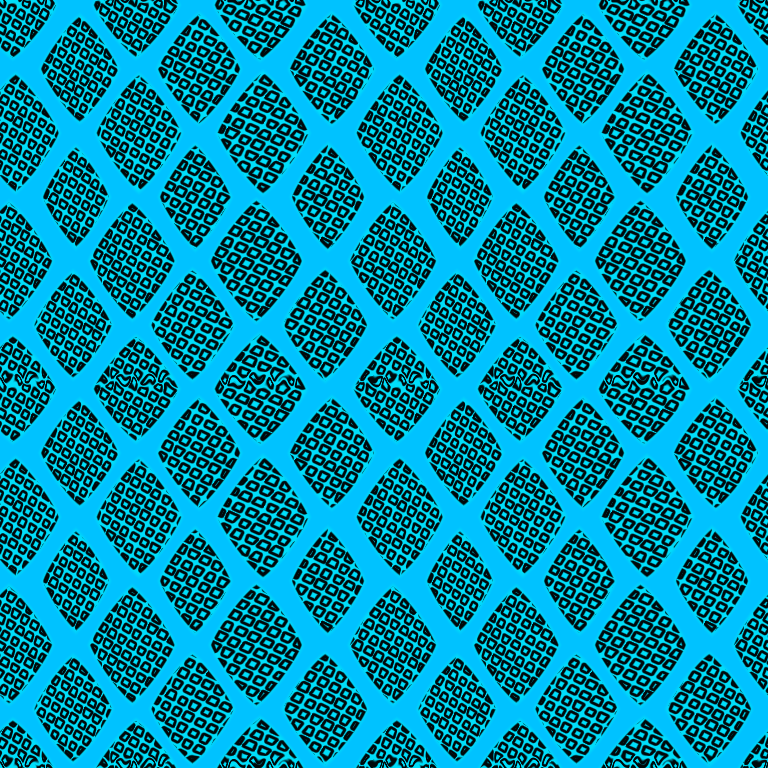
This pattern is drawn by a WebGL 1 fragment shader. Its source:

```glsl
precision highp float;
// Reptile-skin weave: staggered diamonds on blue, each filled with small tilted ring scales.

uniform vec2 u_resolution;

const float TAU = 6.28319;
const float REPEATS = 2.0;
const vec2 SCALE_AXIS = vec2(28.0, 15.0);  // integer axis keeps the scales periodic
const vec3 BLUE = vec3(0.0, 0.76, 1.0);
const vec3 CYAN = vec3(0.0, 0.87, 0.98);
const vec3 INK = vec3(0.0, 0.03, 0.04);

float hash(vec2 p) {
  return fract(sin(dot(p, vec2(12.9898, 78.233))) * 43758.5453);
}

float wave(float x, float peak) {
  return cos(TAU * (x - peak));
}

float roundedBox(vec2 p, vec2 halfSize, float radius) {
  vec2 q = abs(p) - halfSize + radius;
  return length(max(q, 0.0)) + min(max(q.x, q.y), 0.0) - radius;
}

// Approximate distance to a diamond with slightly bowed sides.
float bowedDiamond(vec2 p, vec2 halfSize) {
  vec2 q = pow(abs(p) / halfSize + 0.0001, vec2(1.18));
  float norm = pow(q.x + q.y, 1.0 / 1.18);
  return (norm - 1.0) * halfSize.x * halfSize.y / length(halfSize);
}

// Nearest diamond of two interleaved 3 by 3 grids; odd = 0 or 1 picks the grid.
float diamondGrid(vec2 p, float odd) {
  vec2 origin = vec2(0.026, 0.013) + odd / 6.0;
  vec2 center = origin + floor((p - origin) * 3.0 + 0.5) / 3.0;
  float across = wave(center.x, 0.73);
  float down = wave(center.y, 0.513);
  vec2 halfSize = mix(
    vec2(0.113, 0.147 + 0.010 * down),
    vec2(0.100 - 0.010 * down, 0.137 - 0.005 * down), odd);
  halfSize += vec2(0.005, 0.004) * across;
  center.x += 0.013 * wave(center.x, 0.1) + 0.010 * sin(TAU * center.y) - 0.005;
  return bowedDiamond(p - center, halfSize);
}

// Stretches scales across one column and scrambles them along the tile seam.
vec2 warpScales(vec2 p) {
  float seam = fract(p.y + 0.51) - 0.5;
  float wear = exp(-seam * seam / 0.0003);
  vec2 wobble = vec2(sin(TAU * 17.0 * p.x), cos(TAU * 23.0 * p.x));
  p.x -= 0.03 * sin(TAU * (p.x - 0.677));
  return p + 0.009 * wear * wobble;
}

// Distance to an uneven rounded scale, in units of the scale spacing.
float scaleGrid(vec2 p) {
  vec2 a = SCALE_AXIS;
  vec2 grid = vec2(dot(a, p), dot(vec2(-a.y, a.x), p));
  vec2 id = floor(grid);
  vec2 local = grid - id - 0.5;
  vec2 label = mod(vec2(a.x * id.x - a.y * id.y, a.y * id.x + a.x * id.y), dot(a, a));
  vec2 vary = vec2(hash(label), hash(label + 17.0)) - 0.5;
  float taper = hash(label + 41.0) - 0.5;
  local += 0.07 * vary.yx;
  local.x *= 1.0 + 1.1 * taper * local.y;
  return roundedBox(local, vec2(0.31, 0.30) + 0.08 * vary, 0.12);
}

void main() {
  vec2 uv = gl_FragCoord.xy / u_resolution;
  vec2 p = vec2(uv.x, 1.0 - uv.y) * REPEATS;  // y runs downward

  float diamond = min(diamondGrid(p, 0.0), diamondGrid(p, 1.0));
  diamond *= length(SCALE_AXIS);

  // Scales cut by the diamond edge close up into short dashes.
  float scale = max(scaleGrid(warpScales(p)), diamond + 0.12);
  float ink = 1.0 - smoothstep(0.05, 0.19, abs(scale));

  // Cyan skin fades into the blue a little beyond the outlines.
  float skin = 1.0 - smoothstep(-0.1, 0.3, diamond);
  vec3 color = mix(BLUE, CYAN, skin);
  color = mix(color, INK, ink);
  gl_FragColor = vec4(color, 1.0);
}
```
